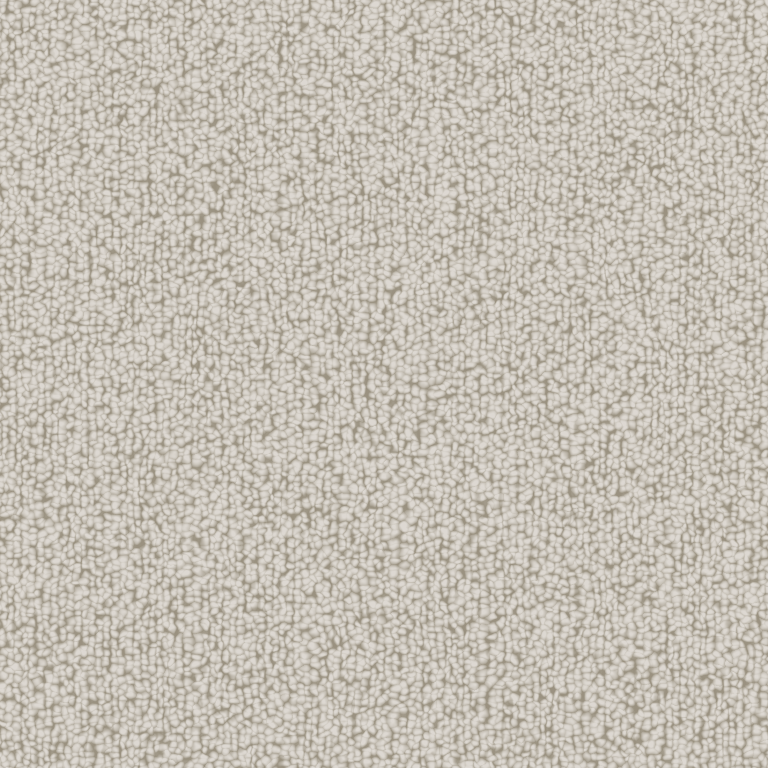
Give the GLSL for this texture, as a WebGL 2 fragment shader.

```glsl
#version 300 es
precision highp float;
// Cream boucle fabric: small rounded yarn loops packed in loose vertical columns.

uniform vec2 u_resolution;
out vec4 fragColor;

const vec2 LOOP_COUNT = vec2(104.0, 114.0);  // columns and rows across the canvas
const vec2 JITTER = vec2(0.56, 0.64);        // loop displacement, in cells
const float STAGGER_NOISE = 0.4;             // looseness of the half-row stagger
const float RADIUS_MIN = 0.54;
const float RADIUS_MAX = 0.80;
const float STRETCH = 0.26;                  // elongation of single loops
const float OVERLAP = 0.50;                  // how far some loops lie above others
const float WOBBLE = 0.40;                   // sideways drift of the columns
const float WARP = 0.45;                     // irregular loop outlines
const float GROOVE_DEPTH = 0.34;
const float LIGHT = 0.18;
const float GRAIN_TINT = 0.10;
const float FUZZ = 0.24;
const float TONE_GAIN = 1.20;
const float TONE_BIAS = 0.0;
const vec2 LIGHT_DIR = vec2(-0.6, 0.8);
const vec3 SHADOW_COLOR = vec3(0.65, 0.62, 0.56);
const vec3 YARN_COLOR = vec3(0.84, 0.82, 0.79);

vec3 hash3(vec2 p) {
    vec3 q = fract(p.xyx * vec3(0.1031, 0.1030, 0.0973));
    q += dot(q, q.yxz + 33.33);
    return fract((q.xxy + q.yzz) * q.zyx);
}

float noise(vec2 p) {
    vec2 cell = floor(p);
    vec2 f = fract(p);
    f = f * f * (3.0 - 2.0 * f);
    float low = mix(hash3(cell).x, hash3(cell + vec2(1.0, 0.0)).x, f.x);
    float high = mix(hash3(cell + vec2(0.0, 1.0)).x, hash3(cell + vec2(1.0)).x, f.x);
    return mix(low, high, f.y);
}

// Tone of the topmost loop at p: 0 is the gap colour, 1 the lit yarn.
float loopTone(vec2 p) {
    float top = -0.15;
    float height = -0.15;
    vec2 slope = vec2(0.0);
    float tint = 0.5;
    float column = floor(p.x);

    for (int i = -1; i <= 1; i++) {
        float x = column + float(i);
        float shift = 0.5 * mod(x, 2.0) + STAGGER_NOISE * hash3(vec2(x, 71.0)).y;
        float row = floor(p.y + shift);
        for (int j = -1; j <= 1; j++) {
            vec2 id = vec2(x, row + float(j));
            vec3 place = hash3(id + 17.0);
            vec3 shape = hash3(id + 301.0);
            vec2 center = id + 0.5 + (place.xy - 0.5) * JITTER;
            vec2 offset = p - center + vec2(0.0, shift);

            // Rotated ellipse with its own size
            float angle = 6.2832 * shape.x;
            float c = cos(angle);
            float s = sin(angle);
            float stretch = 1.0 + STRETCH * shape.y;
            float radius = mix(RADIUS_MIN, RADIUS_MAX, shape.z);
            vec2 q = mat2(c, -s, s, c) * offset * vec2(1.0 / stretch, stretch) / radius;

            // The lift decides which loop covers its neighbours
            float dome = 1.0 - dot(q, q);
            float lifted = dome + OVERLAP * (place.z - 0.5) * smoothstep(-0.1, 0.4, dome);
            if (lifted > top) {
                top = lifted;
                height = mix(dome, lifted, 0.3);
                slope = offset / radius;
                tint = shape.y;
            }
        }
    }

    // Short dark seams between the columns
    float seamDistance = abs(fract(p.x) - 0.5) * 2.0;
    float seamStrength = noise(vec2(floor(p.x + 0.5) * 7.0, p.y * 0.3));
    height -= GROOVE_DEPTH * smoothstep(0.45, 1.0, seamDistance)
            * smoothstep(0.4, 0.85, seamStrength);

    float tone = TONE_GAIN * height + TONE_BIAS;
    tone += LIGHT * clamp(dot(slope, LIGHT_DIR), -1.0, 1.0);
    return tone + GRAIN_TINT * (tint - 0.5);
}

vec3 fabric(vec2 uv) {
    vec2 p = uv * LOOP_COUNT;
    p.x += WOBBLE * (noise(p * vec2(0.25, 0.12)) - 0.5) * 2.0;
    p += WARP * (vec2(noise(p * 1.3), noise(p * 1.3 + 50.0)) - 0.5);

    float fibres = FUZZ * (noise(uv * 250.0) - 0.5);
    return mix(SHADOW_COLOR, YARN_COLOR, clamp(loopTone(p) + fibres, -0.25, 1.14));
}

void main() {
    // Four samples per pixel soften the small loops
    vec3 color = vec3(0.0);
    for (int k = 0; k < 4; k++) {
        vec2 subpixel = (vec2(float(k % 2), float(k / 2)) - 0.5) * 0.5;
        color += fabric((gl_FragCoord.xy + subpixel) / u_resolution);
    }
    fragColor = vec4(color * 0.25, 1.0);
}
```
